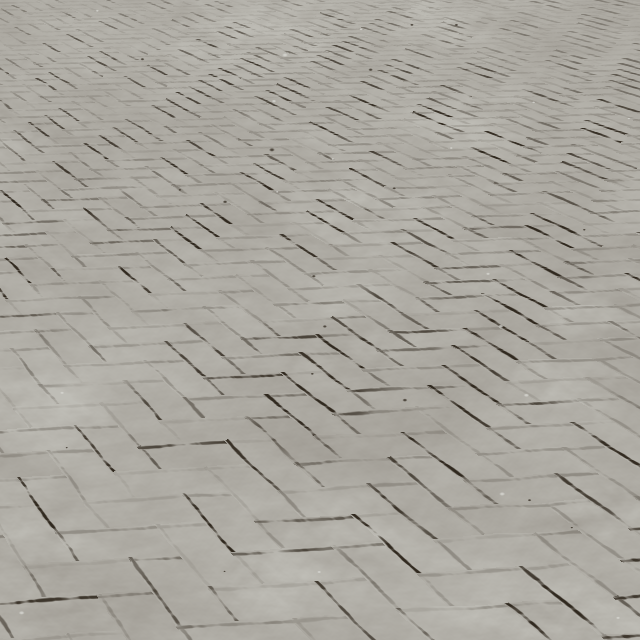
A three.js fragment shader for this texture:

```glsl
varying vec2 vUv;

// Perspective: both vanishing points lie on one horizon above the canvas
const float HORIZON = 0.41;
const float VANISH_LEFT = 0.772;
const float VANISH_RIGHT = 20.7;
const vec2 PAVING_SCALE = vec2(15.1, 1.58);
const vec2 PAVING_SHIFT = vec2(-13.42, 25.27);

// Joints, in canvas units
const float JOINT_HALF = 0.0025;
const float JOINT_SOFT = 0.0014;
const float JOINT_FAINT = 0.16;
const float WOBBLE = 0.07;

const float PIT_GRID = 15.0;
const float PIT_RADIUS = 0.0045;

const vec3 STONE_SHADE = vec3(0.600, 0.582, 0.550);
const vec3 STONE_LIGHT = vec3(0.722, 0.714, 0.686);
const vec3 JOINT_DARK = vec3(0.19, 0.16, 0.12);
const vec3 CHIP_PALE = vec3(0.84, 0.84, 0.82);

float hash(vec2 p) {
  return fract(sin(dot(p, vec2(127.1, 311.7))) * 43758.5);
}

// Layered sines, about -1 to 1
float ripples(vec2 p) {
  float sum = 0.0;
  float gain = 0.5;
  for (int i = 0; i < 4; i++) {
    sum += gain * sin(p.x + 1.7 * sin(p.y)) * cos(p.y * 0.8 + 1.3);
    p = mat2(1.3, 1.5, -1.5, 1.3) * p + 2.1;
    gain *= 0.65;
  }
  return sum;
}

// Distance to the nearest scattered point
float cellular(vec2 p) {
  vec2 cell = floor(p);
  float nearest = 2.0;
  for (int y = -1; y <= 1; y++) {
    for (int x = -1; x <= 1; x++) {
      vec2 c = cell + vec2(float(x), float(y));
      vec2 point = c + vec2(hash(c), hash(c + 31.7));
      nearest = min(nearest, length(p - point));
    }
  }
  return nearest;
}

// Ragged, broken line just inside a brick side; dist is in canvas units
float joint(float dist, float along, float seed, float halfWidth) {
  float wear = ripples(vec2(along * 4.0 + seed * 40.0, seed * 17.0 + along));
  float ragged = halfWidth * (0.85 + 0.8 * wear);
  float inset = halfWidth * 1.4 + JOINT_SOFT;
  float line = 1.0 - smoothstep(ragged * 0.4, ragged + JOINT_SOFT, abs(dist - inset));
  return line * clamp(0.88 + 1.1 * wear, 0.0, 1.0);
}

void main() {
  // Project the canvas onto the ground
  vec2 p = vec2(vUv.x, 1.0 - vUv.y);
  float depth = p.y + HORIZON;
  vec2 reach = vec2(p.x + VANISH_LEFT, VANISH_RIGHT - p.x);
  vec2 paving = PAVING_SCALE * vec2(reach.x, -reach.y) / depth + PAVING_SHIFT;
  vec2 unitsPerCanvas = PAVING_SCALE / depth * sqrt(1.0 + reach * reach / (depth * depth));
  paving += WOBBLE * vec2(ripples(paving * 0.9), ripples(paving.yx * 0.8 + 5.0));

  // Herringbone of two-by-one bricks
  vec2 cell = floor(paving);
  float stepIndex = mod(cell.x + cell.y, 4.0);
  bool lying = stepIndex < 2.0;
  vec2 brick = lying ? cell - vec2(stepIndex, 0.0) : cell - vec2(0.0, stepIndex - 2.0);
  vec2 local = paving - brick;
  float seed = hash(brick);
  float seedTop = hash(brick + 7.3);
  float near = smoothstep(0.0, 0.4, p.y);

  // Brick tone, broad clouds, grain and pale stains
  float stain = 1.0 - smoothstep(0.05, 0.5, cellular(p * vec2(3.0, 6.0) + 4.0));
  float cloud = ripples(p * vec2(5.0, 9.0) + 1.0);
  float smudge = ripples(p * vec2(24.0, 46.0) + 2.0 * seed * near);
  float grain = ripples(p * vec2(90.0, 190.0));
  float tone = 0.67 + 0.20 * (hash(brick + 2.9) - 0.5) * near;
  tone += 0.26 * cloud + 0.15 * smudge + 0.09 * grain;
  tone += 0.24 * stain * (0.6 + 0.7 * smudge) + 0.06 * (1.0 - near);
  vec3 color = mix(STONE_SHADE, STONE_LIGHT, clamp(tone, -0.1, 1.2));

  // Joints on the left and top of each brick, some open and some packed
  float halfWidth = JOINT_HALF * depth / (1.0 + HORIZON);
  vec2 side = local / unitsPerCanvas;
  float zone = 0.35 * ripples(p * vec2(8.0, 6.0) + 3.0);
  float openLeft = smoothstep(0.22, 0.8, seed + zone) * (lying ? 0.6 : 1.0);
  float openTop = smoothstep(0.45, 0.98, seedTop + zone) * (lying ? 0.9 : 0.45);
  openTop *= mix(0.15, 1.0, smoothstep(0.1, 0.65, p.y));
  float packed = JOINT_FAINT * mix(0.4, 1.6, hash(brick + 4.4));
  float lines = joint(side.x, local.y, seed, halfWidth) * max(openLeft, packed);
  lines = max(lines, joint(side.y, local.x, seedTop, halfWidth) * max(openTop, packed));
  lines *= mix(0.35, 1.0, smoothstep(0.0, 0.25, p.y + 0.12 * cloud));
  color = mix(color, JOINT_DARK, lines);

  // Scattered pits and pale chips
  vec2 pitCell = floor(p * PIT_GRID);
  vec2 center = pitCell + 0.2 + 0.6 * vec2(hash(pitCell + 3.1), hash(pitCell + 8.4));
  float pitKind = hash(pitCell + 12.6);
  float radius = PIT_RADIUS * mix(0.4, 1.0, hash(pitCell + 5.5));
  vec2 offset = (p * PIT_GRID - center) / PIT_GRID;
  float spot = 1.0 - smoothstep(radius * 0.2, radius, length(offset * vec2(0.8, 1.2)));
  color = mix(color, JOINT_DARK, spot * step(0.93, pitKind) * 0.75);
  color = mix(color, CHIP_PALE, spot * step(pitKind, 0.05) * 0.8);

  gl_FragColor = vec4(color, 1.0);
}
```
